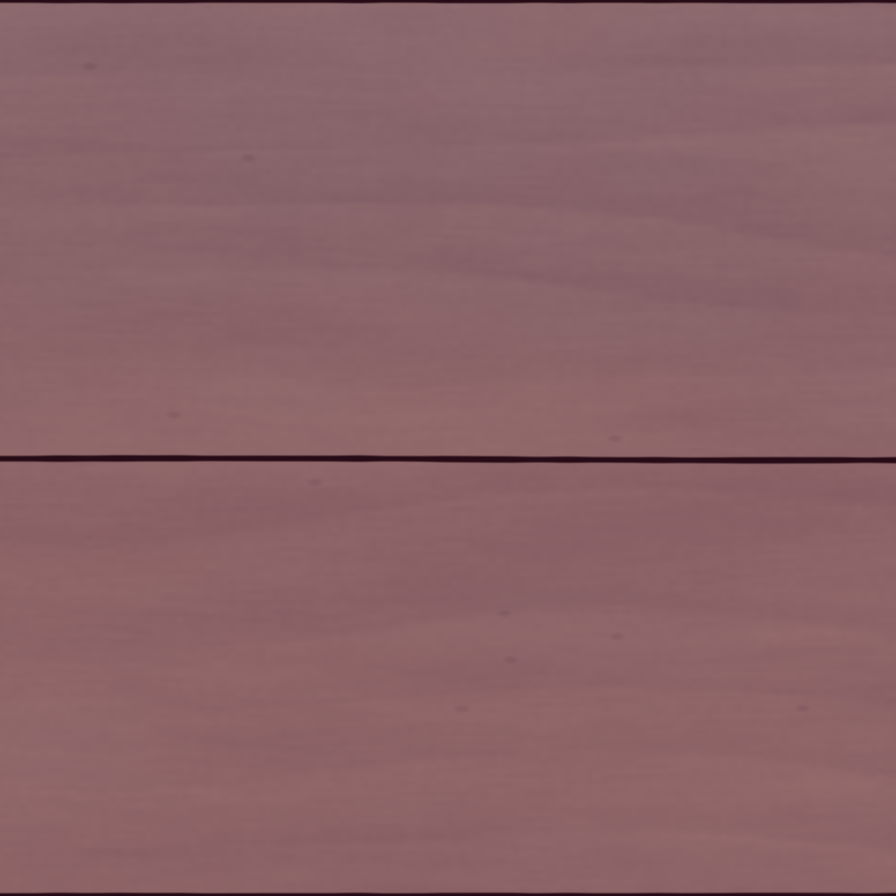
Reproduce this texture procedurally as a three.js fragment shader.

```glsl
varying vec2 vUv;

const float BOARDS = 2.0;
const float SEAM_SAG = 0.0125;      // drop of the middle seam
const float SEAM_HALF = 0.0033;
const float SEAM_SOFT = 0.0016;
const float SEAM_WOBBLE = 0.0016;
const float RINGS = 10.5;           // growth bands over the canvas height
const float RING_AMOUNT = 0.22;
const float CLOUD_AMOUNT = 0.75;
const float STREAK_AMOUNT = 0.28;
const float FIBRE_AMOUNT = 0.18;
const float MOTTLE_AMOUNT = 0.16;
const float PORE_CHANCE = 0.015;

const vec3 WOOD_LIGHT = vec3(0.572, 0.418, 0.426);
const vec3 WOOD_DARK = vec3(0.512, 0.364, 0.389);
const vec3 COOL_TINT = vec3(-0.008, 0.009, 0.012);
const vec3 WARM_TINT = vec3(0.006, -0.006, -0.010);
const vec3 SEAM_COLOR = vec3(0.150, 0.045, 0.085);

float hash(vec2 p) {
  return fract(sin(dot(p, vec2(127.1, 311.7))) * 43758.5453);
}

float noise(vec2 p) {
  vec2 cell = floor(p);
  vec2 f = fract(p);
  f = f * f * (3.0 - 2.0 * f);
  return mix(mix(hash(cell), hash(cell + vec2(1.0, 0.0)), f.x),
             mix(hash(cell + vec2(0.0, 1.0)), hash(cell + vec2(1.0, 1.0)), f.x), f.y);
}

float fbm(vec2 p) {
  float sum = 0.0;
  float weight = 0.5;
  for (int i = 0; i < 4; i++) {
    sum += weight * noise(p);
    p = p * 2.03 + 17.3;
    weight *= 0.5;
  }
  return sum / 0.9375;
}

float seamHeight(float index, float x) {
  float t = index / BOARDS;
  float inner = sin(3.14159 * t);
  float wobble = (noise(vec2(x * 5.0, index + 3.0)) - 0.5 - (x - 0.5)) * SEAM_WOBBLE;
  return t + inner * (wobble - SEAM_SAG);
}

// Bands that brighten slowly upward, then drop back to dark
float growthBands(vec2 p, float seed) {
  float bend = 1.3 * noise(vec2(p.x * 1.6 + seed, p.y * 7.0));
  float phase = fract(p.y * RINGS + bend + seed);
  float band = phase * (1.0 - smoothstep(0.86, 1.0, phase));
  return (band - 0.43) * noise(vec2(p.x * 2.0, p.y * 5.0 + seed)) * 2.0;
}

// Sparse short dark pores
float pores(vec2 p) {
  vec2 grid = p * vec2(24.0, 36.0);
  vec2 cell = floor(grid);
  vec2 center = 0.3 + 0.4 * vec2(hash(cell + 5.1), hash(cell + 9.7));
  float d = length((fract(grid) - center) * vec2(0.8, 1.0));
  return step(1.0 - PORE_CHANCE, hash(cell)) * (1.0 - smoothstep(0.04, 0.22, d));
}

void main() {
  vec2 p = vUv;
  float board = step(seamHeight(1.0, p.x), p.y);
  float seed = board * 4.37 + 1.9;

  // Wood tone from broad clouds down to fine fibres
  vec2 grain = p + vec2(seed, 0.012 * (noise(vec2(p.x * 3.0, p.y * 6.0 + seed)) - 0.5));
  float tone = 0.55;
  tone += CLOUD_AMOUNT * (fbm(grain * vec2(2.2, 9.0)) - 0.5);
  tone += RING_AMOUNT * growthBands(p, seed);
  tone += STREAK_AMOUNT * (fbm(grain * vec2(4.0, 45.0)) - 0.5);
  tone += FIBRE_AMOUNT * (noise(grain * vec2(22.0, 190.0)) - 0.5);
  tone += MOTTLE_AMOUNT * (noise(p * 120.0) - 0.5);
  tone -= 0.6 * pores(p);

  // Nearest seam, the first and last lying on the canvas edges
  float seamDistance = 1.0;
  for (int i = 0; i <= 2; i++) {
    seamDistance = min(seamDistance, abs(p.y - seamHeight(float(i), p.x)));
  }
  tone += 0.15 * (1.0 - smoothstep(0.0, 0.05, seamDistance));

  // Cooler upper board, warmer lower one, with drifting patches
  vec3 color = mix(WOOD_DARK, WOOD_LIGHT, clamp(tone, -0.2, 1.2));
  float coolness = smoothstep(0.35, 1.0, p.y) + 0.8 * (fbm(p * vec2(3.0, 6.0) + 31.0) - 0.5);
  color += mix(WARM_TINT, COOL_TINT, clamp(coolness, 0.0, 1.0));

  // Dark gap with slightly uneven thickness
  float halfWidth = SEAM_HALF * (0.9 + 0.2 * noise(vec2(p.x * 30.0, 2.0)));
  float gap = 1.0 - smoothstep(halfWidth - SEAM_SOFT, halfWidth + SEAM_SOFT, seamDistance);
  gl_FragColor = vec4(mix(color, SEAM_COLOR, gap), 1.0);
}
```
